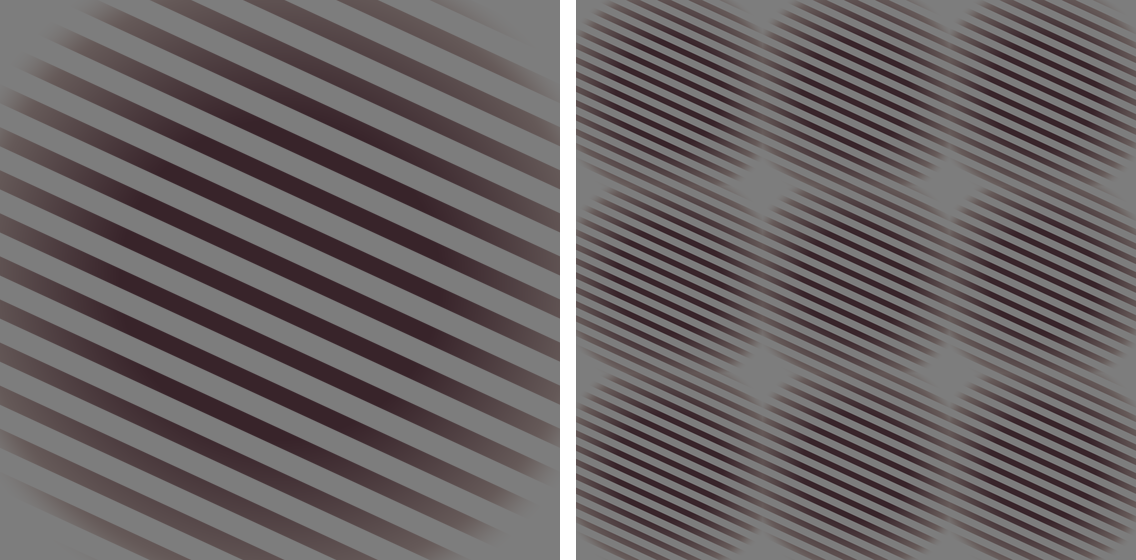
Left: one tile. Right: repeated 3 by 3.
Write a Shadertoy shader that draws this pattern.

```glsl
// Slanted plum stripes on flat grey, darkest in a central disc and fading outward.
// Stripes are whole cycles of one linear phase (6 across, 13 down), so the tile wraps;
// a radial ramp warms the ink toward brown, then dissolves it near the corners.

// Coverage of a stripe with the given duty cycle, antialiased over about one pixel.
float stripeMask(vec2 uv, vec2 cycles, float offset, float duty) {
    float phase = dot(uv, cycles) - offset;
    float fromCenter = abs(fract(phase + 0.5) - 0.5);
    float soft = 0.75 * length(cycles / iResolution.xy);
    return 1.0 - smoothstep(-soft, soft, fromCenter - 0.5 * duty);
}

void mainImage(out vec4 fragColor, in vec2 fragCoord) {
    vec2 uv = fragCoord / iResolution.xy;
    float radius = length(uv - 0.5);

    // Ink: solid plum in the middle, lighter brown toward the rim
    float warmth = clamp((radius - 0.285) / 0.335, 0.0, 1.0);
    vec3 ink = mix(vec3(0.22, 0.14, 0.165), vec3(0.455, 0.42, 0.405), warmth);

    // Rim fade that leaves the corners bare
    float presence = 1.0 - smoothstep(0.53, 0.625, radius);

    float stripe = stripeMask(uv, vec2(6.0, 13.0), 0.826, 0.445);
    vec3 color = mix(vec3(0.49), ink, stripe * presence);
    fragColor = vec4(color, 1.0);
}
```
